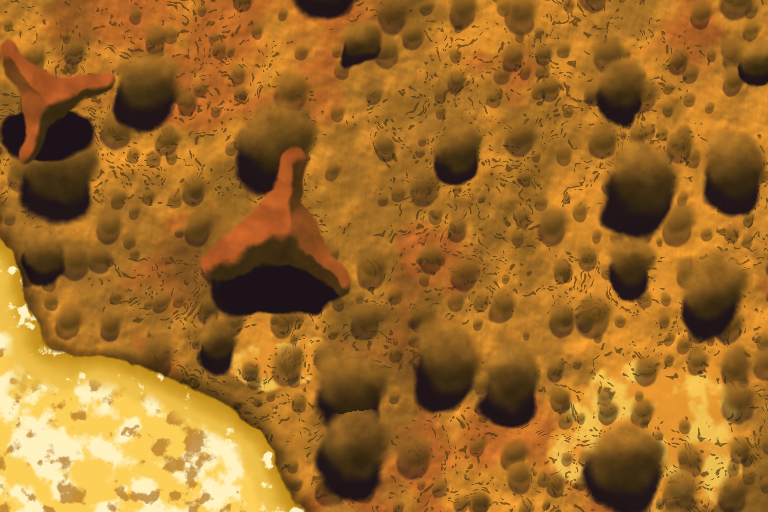
A Shadertoy shader for this texture:

```glsl
// A sunlit mineral mat: ochre ground with olive knobs and dark hollows,
// branching ridges over caves and a pale crust with a glossy yellow rim.
// Scattered domes come from jittered cells; larger forms are warped distances.

const vec3 OCHRE  = vec3(0.85, 0.55, 0.17);
const vec3 BROWN  = vec3(0.64, 0.43, 0.15);
const vec3 OLIVE  = vec3(0.40, 0.29, 0.11);
const vec3 RUST   = vec3(0.68, 0.34, 0.14);
const vec3 HOLLOW = vec3(0.11, 0.07, 0.09);
const vec3 GOLD   = vec3(0.99, 0.81, 0.34);
const vec3 CREAM  = vec3(1.00, 0.95, 0.75);

float hash(vec2 p) {
    vec3 q = fract(p.xyx * 0.1031);
    q += dot(q, q.yzx + 33.33);
    return fract((q.x + q.y) * q.z);
}

float noise(vec2 p) {
    vec2 i = floor(p), f = fract(p);
    f = f * f * (3.0 - 2.0 * f);
    return mix(mix(hash(i), hash(i + vec2(1, 0)), f.x),
               mix(hash(i + vec2(0, 1)), hash(i + vec2(1, 1)), f.x), f.y);
}

float fbm(vec2 p) {
    float sum = 0.0, gain = 0.5;
    for (int i = 0; i < 5; i++) {
        sum += gain * noise(p);
        p = mat2(1.6, 1.2, -1.2, 1.6) * p + 7.3;
        gain *= 0.5;
    }
    return sum;
}

float smoothMin(float a, float b, float k) {
    float h = max(k - abs(a - b), 0.0) / k;
    return min(a, b) - h * h * k * 0.25;
}

// Capsule whose radius shrinks from ra at a to rb at b
float taper(vec2 p, vec2 a, vec2 b, float ra, float rb) {
    float t = clamp(dot(p - a, b - a) / dot(b - a, b - a), 0.0, 1.0);
    return length(p - mix(a, b, t)) - mix(ra, rb, t);
}

// Three rounded arms joined at the centre
float ridge(vec2 p, float size, float turn) {
    float d = 1.0;
    for (int i = 0; i < 3; i++) {
        float a = turn + 2.094 * float(i);
        vec2 tip = size * vec2(cos(a), sin(a));
        d = smoothMin(d, taper(p, vec2(0), tip, 0.27 * size, 0.15 * size), 0.35 * size);
    }
    return d;
}

// Scattered domes: x = cover, y = shadow below, z = light from above
vec3 knobs(vec2 p, float scale, float share, float blur) {
    vec2 q = p * scale;
    vec3 result = vec3(0);
    for (int j = -1; j <= 1; j++)
    for (int i = -1; i <= 1; i++) {
        vec2 cell = floor(q) + vec2(i, j);
        if (hash(cell + scale) > share) continue;
        vec2 centre = cell + 0.2 + 0.6 * vec2(hash(cell + 43.7), hash(cell + 88.3));
        vec2 d = (q - centre) / mix(0.17, 0.37, hash(cell + 15.1));
        float dome = 1.0 - smoothstep(1.0 - blur, 1.0 + blur, length(d));
        float shade = 1.0 - smoothstep(0.85, 1.1, length(d + vec2(0.12, 0.72)));
        if (dome > result.x) result.xz = vec2(dome, d.y - 0.25 * d.x);
        result.y = max(result.y, shade);
    }
    return result;
}

vec3 ground(vec2 p) {
    float broad = fbm(p * 4.0 + 3.0);
    float grain = fbm(p * 22.0);
    vec3 col = mix(BROWN, OCHRE, smoothstep(0.36, 0.60, 0.65 * broad + 0.35 * grain));
    col = mix(col, RUST, 0.65 * smoothstep(0.52, 0.68, fbm(p * 6.0 + 31.0)));
    float damp = smoothstep(0.5, 0.7, fbm(p * 5.0 + 57.0) + 0.16 * smoothstep(0.4, 0.0, p.y));
    col = mix(col, OLIVE, 0.6 * damp);
    float relief = grain - fbm((p + vec2(-0.004, 0.008)) * 22.0);
    return col * (1.0 + 0.8 * relief);
}

vec3 addBumps(vec3 col, vec3 bump, float strength) {
    col = mix(col, HOLLOW, 0.6 * strength * bump.y * (1.0 - bump.x));
    vec3 cap = mix(OLIVE * 0.65, BROWN * 0.92, smoothstep(-0.8, 0.8, bump.z));
    return mix(col, cap, strength * bump.x);
}

vec3 addRidge(vec3 col, vec2 p, vec2 centre, float size, float turn) {
    vec2 q = p - centre;
    float cave = length((q + vec2(0.0, 0.62 * size)) / vec2(1.0, 0.55)) - 0.82 * size;
    col = mix(col, HOLLOW, 1.0 - smoothstep(-0.006, 0.008, cave));
    float d = ridge(q, size, turn);
    float light = (ridge(q + vec2(-0.006, 0.012), size, turn) - d) / 0.0134;
    vec3 skin = mix(OLIVE * 0.6, RUST * 1.05, smoothstep(-0.9, 0.8, light));
    skin *= 0.75 + 0.5 * fbm(p * 28.0);
    return mix(col, skin, 1.0 - smoothstep(-0.004, 0.004, d));
}

vec3 crust(vec2 p, float depth) {
    float grain = fbm(p * 24.0 + 9.0);
    vec3 inner = mix(GOLD, CREAM, smoothstep(0.40, 0.58, grain));
    inner = mix(inner, BROWN * 1.1, 0.75 * smoothstep(0.53, 0.66, fbm(p * 32.0 + 71.0)));
    vec3 rim = mix(OCHRE * vec3(0.9, 1.02, 0.6), GOLD, smoothstep(0.0, 0.045, depth) * 0.75);
    rim = mix(rim, CREAM, smoothstep(0.62, 0.72, fbm(p * 38.0)));
    return mix(rim, inner, smoothstep(0.045, 0.075, depth + 0.03 * (grain - 0.5)));
}

void mainImage(out vec4 fragColor, in vec2 fragCoord) {
    vec2 p = fragCoord / iResolution.y;
    vec2 wobble = vec2(fbm(p * 11.0), fbm(p * 11.0 + 19.0)) - 0.5;
    vec2 w = p + 0.055 * wobble;
    vec3 col = ground(p);

    // Bright bare patches
    float bare = length((w - vec2(1.27, 0.13)) / vec2(0.24, 0.17));
    bare = min(bare, length((w - vec2(0.56, 0.29)) / vec2(0.13, 0.07)));
    float patchMask = smoothstep(0.08, -0.04, bare - 1.35 + 1.2 * fbm(p * 8.0 + 5.0));
    col = mix(col, mix(OCHRE * 1.08, GOLD, smoothstep(0.4, 0.65, fbm(p * 25.0))), 0.85 * patchMask);

    // Pits, small bumps, then large overhanging knobs
    float pits = knobs(p + 0.2 * wobble, 75.0, 0.4 * smoothstep(0.3, 0.6, noise(p * 9.0)), 0.4).x;
    col = mix(col, OLIVE * 0.7, 0.65 * pits);
    col = addBumps(col, knobs(p + 0.02 * wobble, 25.0, 0.28, 0.45), 0.65);
    col = addBumps(col, knobs(p + 0.025 * wobble, 11.5, 0.55, 0.4), 0.8);
    vec3 large = knobs(w, 5.2, 0.60, 0.22);
    col = mix(col, HOLLOW, 0.97 * large.y);
    vec3 cap = mix(OLIVE * 0.6, BROWN * 1.05, smoothstep(-0.7, 0.9, large.z));
    col = mix(col, cap * (0.7 + 0.6 * fbm(p * 30.0)), 0.95 * large.x);

    col = addRidge(col, w, vec2(0.55, 0.54), 0.15, 1.45);
    col = addRidge(col, w, vec2(0.09, 0.81), 0.12, 0.25);

    // Pale crust and the shade along its edge
    float body = (length((w - vec2(0.15, -0.1)) / vec2(0.46, 0.40)) - 1.0) * 0.42;
    float edge = smoothMin(body, taper(w, vec2(-0.04, 0.6), vec2(0.0, 0.28), 0.03, 0.09), 0.08);
    col *= mix(0.6, 1.0, smoothstep(0.0, 0.035, edge));
    col = mix(col, crust(p, -edge), 1.0 - smoothstep(-0.003, 0.004, edge));
    fragColor = vec4(clamp(col, 0.0, 1.0), 1.0);
}
```
